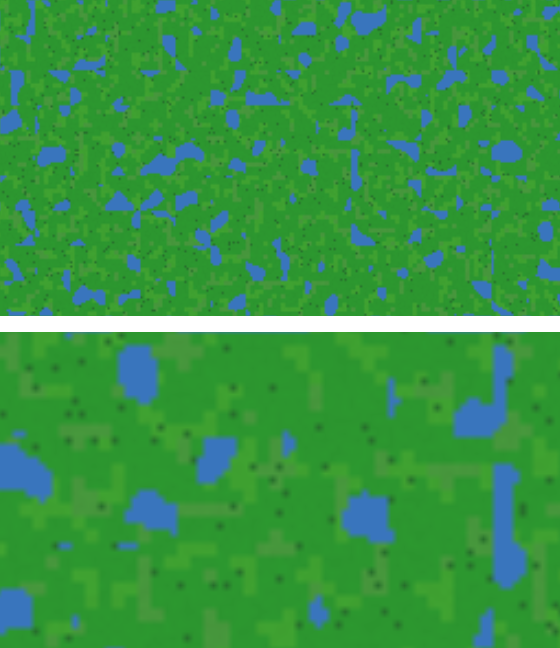
Top, the full canvas; bottom, a detail of the centre.
Reproduce this texture procedurally as a WebGL 2 fragment shader.

```glsl
#version 300 es
precision highp float;
// Mottled green ground with scattered blue pools, seen from above.
// Coarse texels are classified by gradient noise, then blended bilinearly;
// pool noise is shifted per square cell, so pools get cut straight at its sides.

#define TEXELS_HIGH 144.0
#define CELL_TEXELS 16.0
#define POOL_FREQ vec2(1.45, 1.25)
#define POOL_LEVEL 0.255
#define PATCH_BLOCK 2.0
#define PATCH_TEXELS vec2(5.0, 6.0)
#define LIGHT_LEVEL 0.20
#define OLIVE_LEVEL 0.27
#define SPECK_SHARE 0.02

uniform vec2 u_resolution;
out vec4 fragColor;

const vec3 WATER = vec3(0.225, 0.460, 0.740);
const vec3 GRASS = vec3(0.172, 0.588, 0.184);
const vec3 LIGHT = vec3(0.245, 0.630, 0.190);
const vec3 OLIVE = vec3(0.275, 0.590, 0.235);
const vec3 SPECK = vec3(0.150, 0.430, 0.170);

// Integer hash giving two values in 0..1
vec2 hash2(vec2 p) {
    uvec2 v = uvec2(ivec2(floor(p))) * 1664525u + 1013904223u;
    v.x += v.y * 1664525u;
    v.y += v.x * 1664525u;
    v ^= v >> 16u;
    v.x += v.y * 1664525u;
    v.y += v.x * 1664525u;
    v ^= v >> 16u;
    return vec2(v >> 8u) / 16777216.0;
}

float cornerRamp(vec2 corner, vec2 offset) {
    float angle = 6.28319 * hash2(corner).x;
    return dot(vec2(cos(angle), sin(angle)), offset);
}

float gradientNoise(vec2 p) {
    vec2 i = floor(p), f = p - i;
    vec2 w = f * f * f * (f * (f * 6.0 - 15.0) + 10.0);
    vec2 e = vec2(1.0, 0.0);
    float low = mix(cornerRamp(i, f), cornerRamp(i + e, f - e), w.x);
    float high = mix(cornerRamp(i + e.yx, f - e.yx), cornerRamp(i + 1.0, f - 1.0), w.x);
    return mix(low, high, w.y);
}

bool isPool(vec2 texel) {
    vec2 local = (texel + 0.5) / CELL_TEXELS;
    vec2 shift = 200.0 * hash2(floor(local) + 71.0);
    return gradientNoise(local * POOL_FREQ + shift) > POOL_LEVEL;
}

vec3 groundColor(vec2 texel) {
    // Blocky patches of two tints
    vec2 block = (floor(texel / PATCH_BLOCK) + 0.5) * PATCH_BLOCK / PATCH_TEXELS;
    vec3 color = GRASS;
    if (gradientNoise(block + 310.0) > LIGHT_LEVEL) color = LIGHT;
    if (gradientNoise(block + 620.0) > OLIVE_LEVEL) color = OLIVE;
    // Slight grain and single dark specks
    vec2 grain = hash2(texel + 900.0);
    color *= 0.985 + 0.03 * grain.x;
    return grain.y < SPECK_SHARE ? SPECK : color;
}

vec3 texelColor(vec2 texel) {
    return isPool(texel) ? WATER : groundColor(texel);
}

void main() {
    // Bilinear blend of the four nearest texels
    vec2 p = gl_FragCoord.xy / u_resolution.y * TEXELS_HIGH - 0.5;
    vec2 i = floor(p), f = p - i;
    vec2 e = vec2(1.0, 0.0);
    vec3 low = mix(texelColor(i), texelColor(i + e), f.x);
    vec3 high = mix(texelColor(i + e.yx), texelColor(i + 1.0), f.x);
    fragColor = vec4(mix(low, high, f.y), 1.0);
}
```
